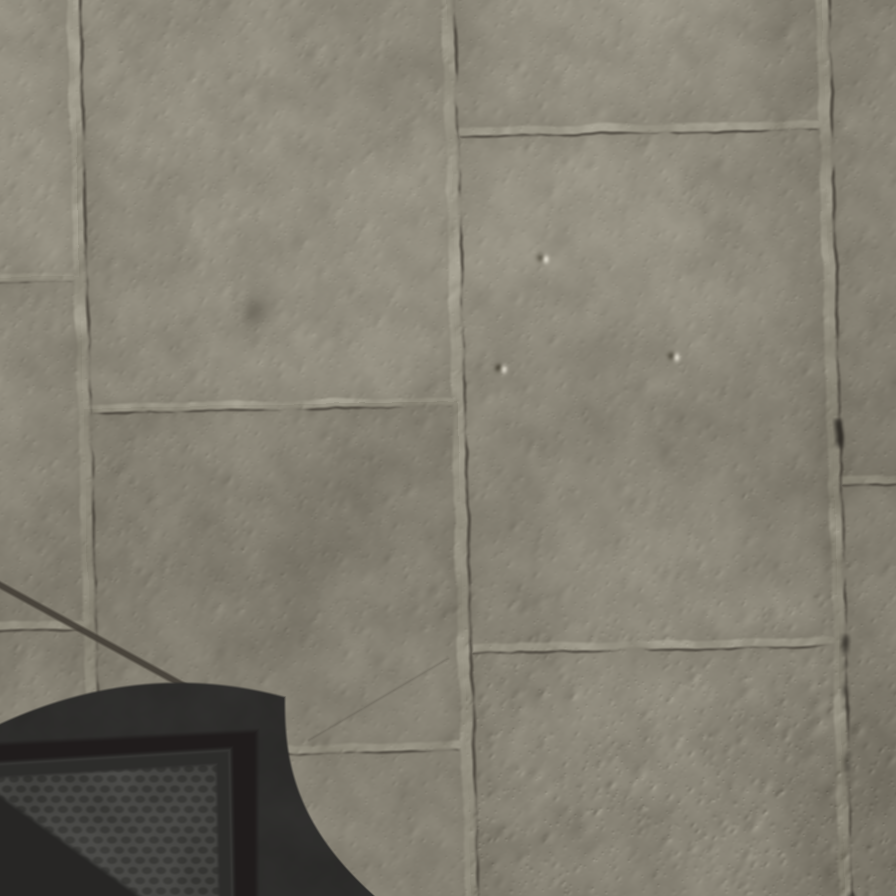
Give the GLSL for this texture, as a WebGL 1 fragment shader.

```glsl
precision highp float;
uniform vec2 u_resolution;

const vec3 STONE = vec3(0.550, 0.532, 0.479);
const vec3 MORTAR = vec3(0.610, 0.594, 0.535);
const vec3 CREVICE = vec3(0.26, 0.24, 0.21);
const vec3 PLASTIC = vec3(0.178, 0.176, 0.17);
const vec3 RECESS = vec3(0.125, 0.11, 0.11);
const vec3 MESH = vec3(0.25, 0.25, 0.24);
const float COLUMN_WIDTH = 0.418;

vec2 hash2(vec2 cell) {
  vec3 q = fract(cell.xyx * vec3(0.1031, 0.1030, 0.0973));
  q += dot(q, q.yzx + 33.33);
  return fract((q.xx + q.yz) * q.zy);
}

// Layered, folded sines for stains and ragged edges
float mottle(vec2 p) {
  float sum = 0.0, amp = 0.5;
  for (int i = 0; i < 5; i++) {
    p = mat2(0.8, 0.6, -0.6, 0.8) * p * 1.7 + 1.3;
    sum += amp * sin(p.x + 1.6 * sin(p.y));
    amp *= 0.65;
  }
  return sum;
}

// Cellular bumps, shaded by the slope toward the light
float relief(vec2 p, vec2 light) {
  float sum = 0.0;
  for (int k = 0; k < 9; k++) {
    vec2 cell = floor(p) + vec2(mod(float(k), 3.0), floor(float(k) / 3.0)) - 1.0;
    vec2 d = p - cell - hash2(cell), r = hash2(cell + 71.0);
    float tight = mix(6.0, 26.0, r.x);
    sum += r.y * r.y * r.y * sqrt(tight) * dot(d, light) * exp(-tight * dot(d, d));
  }
  return sum;
}

float stroke(float d, float halfWidth, float blur) {
  return 1.0 - smoothstep(halfWidth - blur, halfWidth + blur, abs(d));
}
float inside(float d, float blur) { return smoothstep(-blur, blur, d); }
float blob(vec2 d, vec2 tightness) { return exp(-dot(d * tightness, d * tightness)); }
float segment(vec2 p, vec2 a, vec2 b) {
  vec2 ab = b - a;
  return length(p - a - ab * clamp(dot(p - a, ab) / dot(ab, ab), 0.0, 1.0));
}

// Heights of the two cross joints in a column
vec2 courses(float column) {
  if (column < 1.0) return column < 0.0 ? vec2(0.700, 0.312) : vec2(0.552, 0.168);
  return column < 2.0 ? vec2(0.853, 0.276) : vec2(0.455, -0.3);
}

vec3 paving(vec2 uv) {
  // Slightly turned grid with ragged joints
  vec2 q = uv + vec2(-0.026 * (1.0 - uv.y) - 0.081, -0.02 * (uv.x - 0.5));
  q += 0.0013 * vec2(mottle(uv.yx * vec2(26.0, 9.0)), mottle(uv * vec2(24.0, 9.0) + 4.0));
  float column = floor(q.x / COLUMN_WIDTH);
  vec2 gaps = q.y - courses(column);
  float dx = mod(q.x + 0.5 * COLUMN_WIDTH, COLUMN_WIDTH) - 0.5 * COLUMN_WIDTH;
  float dy = abs(gaps.x) < abs(gaps.y) ? gaps.x : gaps.y;

  // Stone faces: stains, smear, diagonal gouges and grain
  float stain = mottle(uv * 5.0 + column * 3.0);
  float tone = 0.03 * stain + 0.02 * mottle(uv * 30.0) + 0.045 * (uv.y - 0.45);
  tone -= 0.055 * smoothstep(0.72, 1.05, uv.x);
  vec2 smear = mat2(0.85, 0.5, -0.5, 0.85) * (uv - vec2(0.36, 0.41));
  float lowerStone = step(column, 0.5) * step(gaps.x, 0.0);
  tone -= lowerStone * (0.02 + 0.06 * blob(smear, vec2(14.0, 6.0)) * (0.8 + 0.5 * stain));
  vec2 along = mat2(0.71, -0.71, 0.71, 0.71) * uv * vec2(0.65, 1.0);
  vec2 light = vec2(0.3, -1.0);
  float rough = 0.8 + 0.7 * smoothstep(0.45, 0.1, uv.y) * step(0.5, column);
  float pits = 0.075 * relief(along * 50.0, light) + 0.08 * relief(along * 95.0 + 7.0, light);
  tone += rough * (pits + 0.06 * relief(uv * 140.0, light));
  tone -= 0.1 * blob(uv - vec2(0.283, 0.653), vec2(70.0));
  vec3 color = STONE + tone * vec3(1.0, 1.0, 0.95);

  // Rare pale chips beside dark pits
  vec2 cell = floor(uv * 6.0), chip = fract(uv * 6.0) - 0.25 - 0.5 * hash2(cell + 17.0);
  float pit = 0.2 * blob(chip + vec2(0.035, -0.01), vec2(36.0));
  color += step(hash2(cell + 5.0).x, 0.06) * (0.3 * blob(chip, vec2(45.0, 36.0)) - pit);

  // Narrow worn mortar with soft, broken dark edges
  float wear = mottle(uv * 23.0 + 2.0);
  color -= 0.03 * exp(-60.0 * min(abs(dx), abs(dy) * 1.3));
  float upright = stroke(dx, 0.0062 + 0.0014 * wear, 0.0024);
  float level = stroke(dy, 0.0042 + 0.001 * wear, 0.0022);
  color = mix(color, MORTAR + 0.03 * wear + tone, (0.75 + 0.2 * wear) * max(upright, level));
  float right = stroke(dx - 0.0085, 0.0014 + 0.0006 * wear, 0.0022) * smoothstep(-1.0, 0.6, wear);
  float below = stroke(dy + 0.0058, 0.0011 + 0.0005 * wear, 0.002) * smoothstep(-0.9, 0.6, wear);
  color = mix(color, CREVICE, 0.75 * max(right, below * inside(abs(dx) - 0.008, 0.003)));
  float hole = stroke(dx - 0.007, 0.004, 0.004) * smoothstep(0.45, 0.9, mottle(uv.yy * 9.0 + column));
  color = mix(color, CREVICE * 0.6, 0.8 * hole * step(0.6, uv.x));
  float crack = segment(uv, vec2(0.345, 0.174), vec2(0.5, 0.265));
  return mix(color, CREVICE, 0.25 * stroke(crack, 0.001, 0.002));
}

// Dark casing with a recessed, dimpled panel
vec3 casing(vec2 uv) {
  float recess = min(0.287 - uv.x, 0.17 + 0.05 * uv.x - uv.y);
  vec3 color = mix(PLASTIC + 0.01 * mottle(uv * 18.0), RECESS, inside(recess, 0.004));
  float rim = min(0.262 - 0.02 * uv.y - uv.x, 0.150 + 0.06 * uv.x - uv.y);
  color = mix(color, PLASTIC, inside(rim, 0.003));
  color = mix(color, MESH, 0.5 * stroke(rim - 0.003, 0.001, 0.002));
  vec2 grid = uv * vec2(64.0, 88.0);
  grid.x += 0.5 * mod(floor(grid.y), 2.0);
  float dimple = smoothstep(0.2, 0.5, length(fract(grid) - 0.5));
  vec3 mesh = MESH + 0.06 * (dimple - 0.5) + 0.02 * mottle(uv * 14.0);
  float lit = inside(uv.y - 0.112 + 0.72 * uv.x, 0.005);
  return mix(color, mix(PLASTIC * 0.85, mesh, lit), inside(rim - 0.018, 0.003));
}

void main() {
  vec2 uv = gl_FragCoord.xy / u_resolution;
  float cable = segment(uv, vec2(-0.02, 0.358), vec2(0.21, 0.232));
  vec3 color = mix(paving(uv), CREVICE, 0.9 * stroke(cable, 0.0035, 0.002));
  float top = 0.238 - 1.15 * (uv.x - 0.2) * (uv.x - 0.2) - uv.y;
  float drop = clamp(1.0 - uv.y / 0.222, 0.0, 1.0);
  float body = min(top, 0.318 + 0.1 * pow(drop, 2.5) - uv.x);
  gl_FragColor = vec4(mix(color, casing(uv), inside(body, 0.002)), 1.0);
}
```
